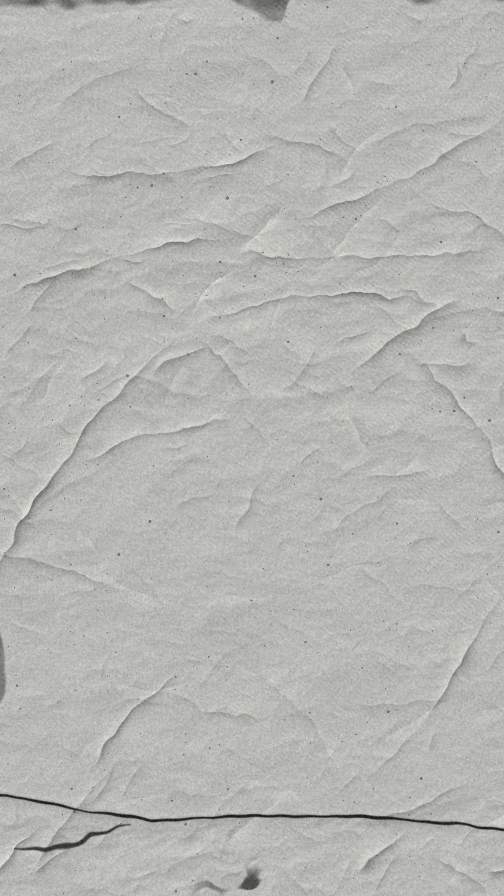
Give the GLSL for this texture, as a Shadertoy shader.

```glsl
// Crumpled grey kraft paper, lit from above.
// Ridged noise gives the soft facets, scattered and long bent folds give the
// creases; a dark slit, worn edges, fibre grain and specks finish the sheet.
#define PAPER_TONE 0.72
#define PAPER_TINT vec3(1.0, 1.004, 0.978)
#define RELIEF 0.021
#define CREASE 0.12
#define FOLD 0.2
#define GRAIN 0.105
#define SPECK_DENSITY 0.09
#define SHARPNESS 0.0012
#define LIGHT_DIR vec2(-0.42, 0.91)

float hash(vec2 p) { return fract(sin(dot(p, vec2(127.1, 311.7))) * 43758.5); }
vec2 hash2(vec2 p) { return vec2(hash(p), hash(p + 37.3)); }

// Gradient noise, about -0.7 to 0.7
float noise(vec2 p) {
    vec2 i = floor(p), f = p - i, e = vec2(1.0, 0.0);
    vec2 u = f * f * f * (f * (f * 6.0 - 15.0) + 10.0);
    float a = dot(hash2(i) * 2.0 - 1.0, f);
    float b = dot(hash2(i + e.xy) * 2.0 - 1.0, f - e.xy);
    float c = dot(hash2(i + e.yx) * 2.0 - 1.0, f - e.yx);
    float d = dot(hash2(i + e.xx) * 2.0 - 1.0, f - e.xx);
    return mix(mix(a, b, u.x), mix(c, d, u.x), u.y);
}

// Ridged height of the crumpled sheet
float height(vec2 p) {
    float h = 0.0, freq = 4.0, weight = 0.6;
    vec2 q = p * vec2(0.8, 1.2);
    for (int i = 0; i < 4; i++) {
        h -= weight * abs(noise(q * freq + float(i) * 9.7)) / freq;
        q = mat2(0.88, 0.47, -0.47, 0.88) * q;
        freq *= 2.1;
        weight *= 1.12;
    }
    return h;
}

// Bent crease from a to b: bright on its left side, dark on its right
float foldShade(vec2 p, vec2 a, vec2 b, float bend, float width) {
    float len = length(b - a);
    vec2 axis = (b - a) / len;
    float along = dot(p - a, axis) / len;
    float across = dot(p - a, vec2(-axis.y, axis.x)) - 4.0 * bend * along * (1.0 - along);
    float taper = smoothstep(0.0, 0.25, along) * (1.0 - smoothstep(0.7, 1.0, along));
    float side = across / sqrt(across * across + SHARPNESS * SHARPNESS);
    return taper * side * exp(-abs(across) / width) * (across > 0.0 ? 0.65 : 1.35);
}

// One random crease per grid cell
float creaseLayer(vec2 p, float size) {
    float shade = 0.0;
    for (int k = 0; k < 9; k++) {
        vec2 id = floor(p / size) + vec2(k % 3 - 1, k / 3 - 1);
        vec2 r = hash2(id + size * 91.0), s = hash2(id + size * 53.0 + 7.0);
        float angle = 0.1 + (r.x - 0.5) * 2.1;
        vec2 reach = size * (0.25 + 0.5 * r.y) * vec2(cos(angle), sin(angle));
        vec2 mid = (id + 0.15 + 0.7 * s) * size;
        float strength = (s.x > 0.25 ? 1.0 : -0.6) * (0.15 + 1.2 * s.y * s.y);
        shade += strength * foldShade(p, mid - reach, mid + reach, (r.y - 0.4) * 0.15 * size, 0.004 + 0.028 * size);
    }
    return shade;
}

// Long folds: start and end points, with their bends
const vec4 FOLDS[10] = vec4[10](
    vec4(-0.06, 0.52, 0.42, 1.16), vec4(0.36, 1.13, 0.9, 1.17), vec4(0.8, 1.1, 1.06, 0.74),
    vec4(0.73, 0.22, 1.0, 0.63), vec4(0.15, 0.86, 0.48, 0.95), vec4(0.1, 1.45, 0.58, 1.51),
    vec4(-0.03, 1.17, 0.5, 1.31), vec4(0.16, 0.24, 0.36, 0.45), vec4(0.52, 1.33, 1.05, 1.58),
    vec4(0.42, 1.29, 1.0, 1.29));
const float BENDS[10] = float[10](0.06, 0.04, 0.02, -0.02, 0.012, -0.045, 0.03, 0.01, -0.03, -0.02);

void mainImage(out vec4 fragColor, in vec2 fragCoord) {
    vec2 p = fragCoord / iResolution.x;
    float top = iResolution.y / iResolution.x - p.y;
    vec2 wobble = vec2(noise(p * 9.0), noise(p * 9.0 + 40.0));
    vec2 jag = vec2(noise(p * 25.0 + 5.0), noise(p * 25.0 + 70.0));
    vec2 q = p + 0.022 * wobble + 0.013 * jag + 0.004 * noise(p * 65.0);
    // Soft facets
    float band = (p.y - 1.15) / 0.32;
    float busy = 0.65 + 0.4 * exp(-band * band) + 0.8 * (1.0 - smoothstep(0.06, 0.24, p.y));
    float slope = (height(q) - height(q + 0.004 * LIGHT_DIR)) / 0.004;
    float tone = PAPER_TONE + RELIEF * slope * (0.5 + 0.5 * busy);
    // Scattered creases, then long folds worn away in places
    float creases = creaseLayer(q, 0.23) + creaseLayer(q + 0.31, 0.14) + 0.8 * creaseLayer(q, 0.08);
    tone += CREASE * busy * creases;
    for (int i = 0; i < 10; i++) {
        float worn = clamp(0.7 + 1.9 * noise(p * 7.0 + float(i)), 0.12, 1.5);
        tone += FOLD * worn * foldShade(q, FOLDS[i].xy, FOLDS[i].zw, BENDS[i], 0.008);
    }
    // Dark slit near the bottom with its side branch and rubble shadows
    float slitY = max(0.199 - 0.163 * p.x, 0.158 - 0.026 * p.x + 0.018 * sin((p.x - 0.3) * 4.5));
    float slit = p.y - slitY + 0.006 * wobble.y + 0.005 * jag.y;
    float thick = 0.0026 + 0.003 * noise(vec2(p.x * 9.0, 2.0));
    float branch = p.y - 0.095 - 0.05 * smoothstep(0.1, 0.28, p.x) + 0.02 * wobble.x + 0.012 * jag.x;
    float branchThick = 0.005 * smoothstep(0.0, 0.1, p.x) * (1.0 - smoothstep(0.16, 0.3, p.x));
    tone += 0.07 * exp(-abs(slit - 0.008) / 0.007) - 0.12 * exp(-abs(slit) / 0.008);
    float gap = 1.0 - smoothstep(thick - 0.002, thick + 0.002, abs(slit));
    gap = max(gap, 0.85 * step(0.001, branchThick) * (1.0 - smoothstep(branchThick - 0.003, branchThick + 0.003, abs(branch))));
    float rubble = smoothstep(0.12, 0.3, noise(q * vec2(13.0, 30.0))) * (1.0 - smoothstep(0.03, 0.07, p.y));
    gap = max(gap, 0.7 * rubble * smoothstep(0.36, 0.46, p.x) * (1.0 - smoothstep(0.54, 0.64, p.x)));
    tone = mix(tone, 0.13, gap);
    // Worn shadows on the top and left edges
    float tear = 0.016 * (1.0 - smoothstep(0.18, 0.27, p.x)) + 0.02 * wobble.x + 0.012 * jag.x
        + 0.042 * smoothstep(0.45, 0.56, p.x) * (1.0 - smoothstep(0.555, 0.58, p.x));
    float leftTear = 0.016 * (1.0 - smoothstep(0.04, 0.09, abs(p.y - 0.45))) + 0.008 * jag.x - 0.005;
    float edge = max(1.0 - smoothstep(tear - 0.01, tear + 0.004, top), 1.0 - smoothstep(leftTear - 0.005, leftTear + 0.003, p.x));
    tone = mix(tone, 0.42 + 0.4 * jag.y, 0.8 * edge);
    // Fibre grain
    vec2 fibre = mat2(0.8, 0.6, -0.6, 0.8) * p;
    tone += GRAIN * (noise(fibre * 241.0) + 0.45 * noise(fibre * 118.0 + 11.0));
    vec3 color = clamp(tone, 0.06, 0.87) * PAPER_TINT;
    // Specks, a few of them reddish
    vec2 grid = p * 45.0, id = floor(grid);
    float pick = hash(id + 19.0), radius = 0.015 + 0.09 * pow(hash(id + 29.0), 6.0);
    float away = length(grid - id - 0.2 - 0.6 * hash2(id + 3.0));
    float speck = step(pick, SPECK_DENSITY) * (1.0 - smoothstep(radius, radius + 0.08, away));
    vec3 speckColor = pick < 0.0015 ? vec3(0.75, 0.42, 0.36) : vec3(0.3, 0.3, 0.29);
    fragColor = vec4(mix(color, speckColor, 0.65 * speck), 1.0);
}
```
